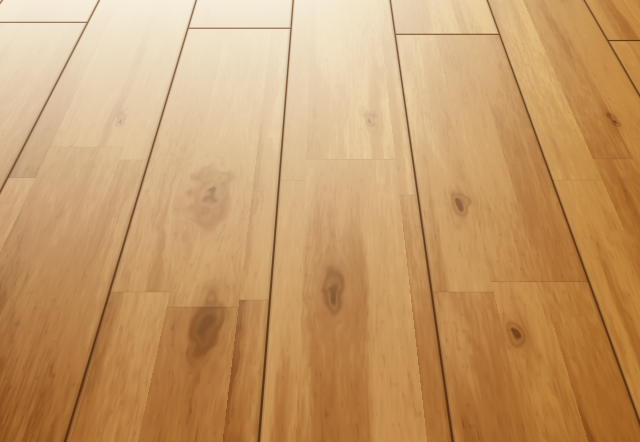
A Shadertoy shader for this texture:

```glsl
// Varnished plank floor running away to a vanishing point above the canvas.
// Each plank is glued from three staves with hashed tones, fibres and knots;
// window glare washes out the far left.
#define VANISH vec2(0.512, -1.0)   // vanishing point, y measured downward
#define PLANK_WIDTH 0.303          // at the near edge, in canvas widths
#define PLANK_SHIFT 0.355          // sideways offset, in planks
#define LENGTH_SCALE 4.0           // plank widths per unit of depth
#define SEAM_HALF 0.0062           // half width of a seam, in planks
#define END_HALF 0.0022            // half width of a plank end, in depth
#define STAVE_CONTRAST 0.30
#define GRAIN_CONTRAST 0.31
#define GLARE 0.97

const vec3 UMBER    = vec3(0.52, 0.29, 0.10);
const vec3 CHESTNUT = vec3(0.67, 0.43, 0.20);
const vec3 HONEY    = vec3(0.77, 0.56, 0.31);
const vec3 GOLD     = vec3(0.87, 0.70, 0.43);
const vec3 CREAM    = vec3(0.97, 0.94, 0.87);
const vec3 GAP      = vec3(0.31, 0.15, 0.05);

float hash(vec2 p) {
    return fract(sin(dot(p, vec2(127.1, 311.7))) * 43758.5453);
}

float noise(vec2 p) {
    vec2 i = floor(p), f = fract(p);
    f = f * f * (3.0 - 2.0 * f);
    return mix(mix(hash(i), hash(i + vec2(1, 0)), f.x),
               mix(hash(i + vec2(0, 1)), hash(i + vec2(1, 1)), f.x), f.y);
}

float fbm(vec2 p) {
    float sum = 0.0, gain = 0.5;
    for (int i = 0; i < 4; i++) {
        sum += gain * noise(p);
        p = p * 2.03 + 17.3;
        gain *= 0.5;
    }
    return sum / 0.9375;
}

// Antialiased line of the given half width
float line(float dist, float halfWidth, float pixel) {
    return 1.0 - smoothstep(-0.7 * pixel, 0.7 * pixel, abs(dist) - halfWidth);
}

vec3 woodRamp(float t) {
    vec3 c = mix(UMBER, CHESTNUT, smoothstep(0.0, 0.4, t));
    c = mix(c, HONEY, smoothstep(0.35, 0.72, t));
    return mix(c, GOLD, smoothstep(0.7, 1.05, t));
}

// Fibres, figure, streaks and pores; p is (across, along) in planks
float grain(vec2 p, float pixel) {
    float warp = fbm(p * vec2(3.0, 0.9));
    p.x += 0.06 * (warp - 0.5);
    float figure = 0.5 + 0.5 * sin(30.0 * (p.x + 0.7 * warp));
    float fibre = noise(p * vec2(34.0, 2.2)) - 0.5;
    float fine = noise(p * vec2(80.0, 14.0)) - 0.5;
    float streak = smoothstep(0.62, 0.92, noise(p * vec2(9.0, 0.45)));
    float pores = smoothstep(0.74, 0.95, noise(p * vec2(70.0, 20.0) + 40.0));
    float detail = 1.0 - smoothstep(0.008, 0.03, pixel);
    return 0.16 * (figure - 0.5) + 0.34 * fibre + 1.1 * (warp - 0.5)
         - 0.75 * streak + detail * (0.45 * fine - 0.3 * pores);
}

void mainImage(out vec4 fragColor, in vec2 fragCoord) {
    // Perspective floor: u counts planks, depth runs from 1 (near) to 2 (far)
    vec2 q = fragCoord / iResolution.xy;
    float up = q.y;
    q.y = 1.0 - q.y;
    float depth = (1.0 - VANISH.y) / (q.y - VANISH.y);
    float u = (q.x - VANISH.x) * depth / PLANK_WIDTH + PLANK_SHIFT;
    float pixelU = fwidth(u), pixelDepth = fwidth(depth);
    float plank = floor(u), across = u - plank, odd = mod(plank, 2.0);

    // Every other plank ends near the far edge
    float endDist = depth - (1.868 - 0.012 * plank);
    float beyond = odd * step(0.0, endDist);

    // Staves and their staggered butt joints
    float row = plank + 31.0 * beyond;
    float cutA = 0.18 + 0.27 * hash(vec2(row, 3.0));
    float cutB = 0.66 + 0.24 * hash(vec2(row, 5.0));
    float stave = step(cutA, across) + step(cutB, across);
    float jointDist = depth - mix(1.45, 1.22, odd)
                    - 0.14 * (hash(vec2(row, 7.0 + stave)) - 0.5);
    vec2 piece = vec2(row * 3.0 + stave, step(0.0, jointDist));

    // Knots: two per plank, darkening the wood and pushing the grain aside
    vec2 p = vec2(across, depth * LENGTH_SCALE);
    float bend = 0.0, knotDark = 0.0;
    for (int i = 0; i < 2; i++) {
        float k = float(i), h = hash(vec2(plank, 11.0 + k));
        float size = (0.05 + 0.06 * exp(-2.0 * abs(plank + 1.0))) * (1.0 - 0.35 * k);
        float knotDepth = 1.21 + 0.18 * odd + k * mix(0.34, -0.25, odd) + 0.05 * (h - 0.5);
        vec2 d = p - vec2(0.22 + 0.5 * h, knotDepth * LENGTH_SCALE);
        d /= size * vec2(1.0, 1.9);
        d += 0.9 * (vec2(noise(p * 14.0), noise(p * 14.0 + 9.0)) - 0.5);
        float r = length(d);
        bend += size * d.x * exp(-0.25 * r * r);
        knotDark += exp(-0.7 * r * r) * (0.5 + 0.2 * sin(7.0 * r)) + 0.15 * exp(-0.16 * r * r);
    }

    // Tone of the wood
    vec2 seed = vec2(hash(piece), hash(piece + 50.0)) * 40.0;
    float tone = 0.53 - 0.9 * (q.x - 0.57) * (q.x - 0.57) + 0.32 * up;
    tone += STAVE_CONTRAST * (hash(piece + 20.0) - 0.5);
    tone += GRAIN_CONTRAST * grain(p - vec2(bend, 0.0) + seed, pixelU);
    vec3 color = woodRamp(tone - 0.8 * knotDark);
    color *= 1.0 - 0.35 * clamp(knotDark - 0.35, 0.0, 1.0);
    color *= mix(vec3(1), vec3(0.97, 0.92, 0.74), smoothstep(0.6, 1.0, q.x));

    // Glued joints are only faint lines
    float glue = line(jointDist, 0.0008, pixelDepth) * (1.0 - beyond);
    color *= 1.0 - 0.11 * glue;

    // Window glare, then the bevelled seams and plank ends
    float glare = GLARE * pow(up, 1.55) * (1.0 - smoothstep(0.4, 1.1, q.x));
    color = mix(color, CREAM, glare);
    float seamDist = min(across, 1.0 - across);
    color *= 1.0 - 0.13 * (1.0 - smoothstep(0.0, 0.035, seamDist));
    color += 0.04 * line(across - 0.02, 0.004, pixelU);
    float gap = max(line(seamDist, SEAM_HALF, pixelU), odd * line(endDist, END_HALF, pixelDepth));
    color = mix(color, mix(GAP, CHESTNUT, 0.6 * glare), 0.85 * gap);

    fragColor = vec4(clamp(color, 0.0, 1.0), 1.0);
}
```
